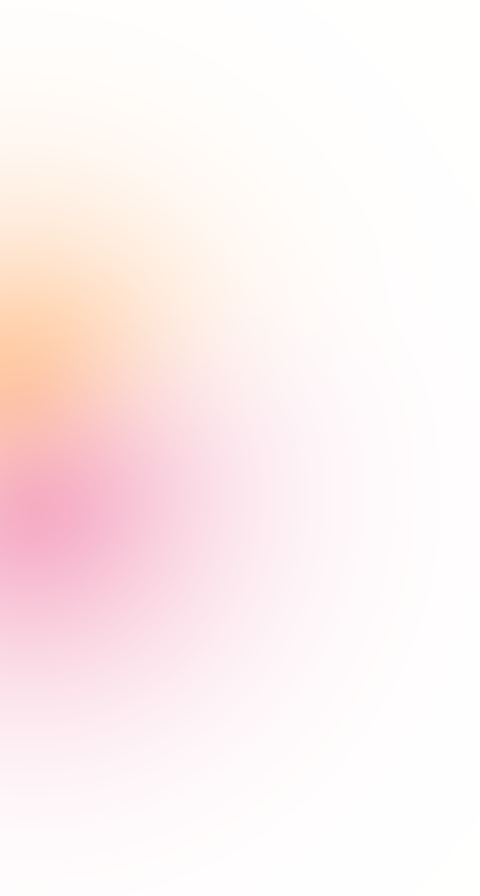
This background is drawn by a WebGL 2 fragment shader. Its source:

```glsl
#version 300 es
precision highp float;
// Soft peach and rose glows blending at the left edge of a white field.

uniform vec2 u_resolution;
out vec4 fragColor;

const vec3 WHITE = vec3(1.0, 0.999, 0.998);
const vec3 ROSE = vec3(0.96, 0.67, 0.775);
const vec3 PEACH = vec3(1.0, 0.79, 0.62);

// Radial falloff, slightly more pointed than a Gaussian.
float glow(vec2 p, vec2 center, float radius, float strength) {
    return strength * exp(-pow(length(p - center) / radius, 1.6));
}

// Soft transition across a sloping line: 0 below, 1 above.
float aboveLine(vec2 p, float height, float slope, float softness) {
    return smoothstep(-softness, softness, p.y - height - slope * p.x);
}

// Takes away from white what the tint absorbs.
vec3 absorbed(vec3 tint, float amount) {
    return (1.0 - tint) * amount;
}

void main() {
    // Canvas height is one unit.
    vec2 p = gl_FragCoord.xy / u_resolution.y;

    float rose = glow(p, vec2(0.033, 0.448), 0.204, 1.04);
    float peach = glow(p, vec2(0.02, 0.551), 0.189, 1.1);

    // The two tints exchange along a rising diagonal.
    float upper = aboveLine(p, 0.509, 0.4, 0.143);
    vec3 color = WHITE
        - absorbed(ROSE, rose * (1.0 - upper))
        - absorbed(PEACH, peach * upper);

    fragColor = vec4(clamp(color, 0.0, 1.0), 1.0);
}
```
